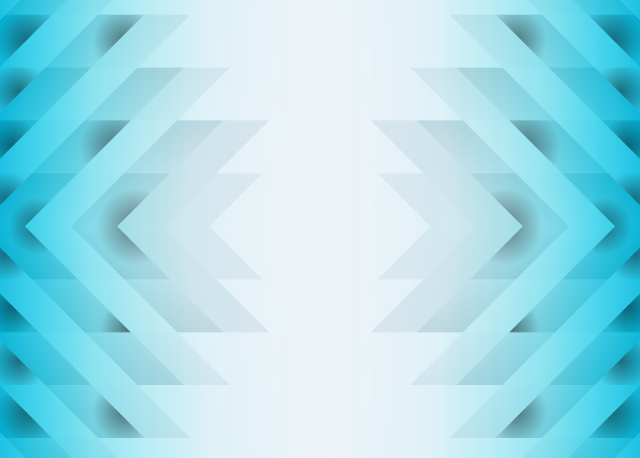
A WebGL 2 fragment shader for this background:

```glsl
#version 300 es
precision highp float;
// Mirrored cyan chevrons fading to a pale centre. Diagonal stripes are cut into
// horizontal rows, alternately light and muted, over a sideways colour ramp;
// soft round shadows are clipped by the stripe edges. Unit: canvas width.
uniform vec2 u_resolution;
out vec4 outColor;

#define CENTER_Y 0.362      // height of the chevron tips
#define ROW 0.0827          // row height
#define STRIPE 0.0721       // horizontal stripe width
#define FIRST_TIP 0.039     // tip of stripe number zero
#define MUTE vec3(0.13, 0.10, 0.09)
#define SHADOW 0.46
#define STREAKS 0.008
#define SAMPLES 3

// Colour stops: rgb and distance from the side edge
const vec4 RAMP[7] = vec4[7](
  vec4(0.13, 0.77, 0.90, 0.00), vec4(0.32, 0.85, 0.94, 0.07),
  vec4(0.56, 0.90, 0.95, 0.145), vec4(0.73, 0.925, 0.957, 0.23),
  vec4(0.87, 0.946, 0.970, 0.325), vec4(0.90, 0.950, 0.974, 0.405),
  vec4(0.925, 0.953, 0.968, 0.50));

// Shadows present above and below the middle: x, height, radius, stripe edge
const vec4 SHADES[6] = vec4[6](
  vec4(0.212, 0.0, 0.060, 2.0), vec4(0.058, 0.0, 0.045, 0.0),
  vec4(0.195, 0.289, 0.050, -2.0), vec4(0.045, 0.289, 0.050, -4.0),
  vec4(0.030, 0.210, 0.045, -3.0), vec4(0.020, 0.125, 0.045, -2.0));

float slope(float i) {
  return fract(sin(i * 91.7) * 437.5) * 2.0 - 1.0;
}

float gradientNoise(float x) {
  float i = floor(x), f = x - i;
  return mix(slope(i) * f, slope(i + 1.0) * (f - 1.0), f * f * (3.0 - 2.0 * f));
}

vec3 ramp(float x) {
  vec3 color = RAMP[0].rgb;
  for (int i = 1; i < 7; i++) {
    float t = (x - RAMP[i - 1].w) / (RAMP[i].w - RAMP[i - 1].w);
    color = mix(color, RAMP[i].rgb, clamp(t, 0.0, 1.0));
  }
  return color;
}

// Round shadow kept inside its row and left of its stripe edge
float shadow(vec2 q, float stripe, vec4 s) {
  float sameRow = 1.0 - step(0.5, abs(floor(q.y / ROW) - floor(s.y / ROW)));
  float inside = sameRow * (1.0 - step(s.w, stripe));
  return inside * clamp(1.0 - length(q - s.xy) / s.z, 0.0, 1.0);
}

// How strongly a stripe is greyed within a row
float muting(float n, float row, float f) {
  float outer = min(4.0, 5.0 - 2.0 * row);
  if (n >= outer) return 0.0;
  if (n > 2.5) return 0.4;
  if (n > 1.5) return 0.5;
  float fade = 0.5 + 0.5 * f;
  bool odd = mod(n, 2.0) > 0.5;
  return odd ? fade : (n > outer - 1.5 ? 0.45 : 0.15) * fade;
}

vec3 shade(vec2 p) {
  float up = p.y - CENTER_Y;
  vec2 q = vec2(min(p.x, 1.0 - p.x), abs(up));

  // Stripe and row of this point
  float along = q.x - q.y - FIRST_TIP;
  float stripe = along / STRIPE;
  float row = floor(q.y / ROW);

  // Ramp, paler around the central tips, with faint vertical streaks
  vec3 color = ramp(q.x + 0.15 * max(along, 0.0));
  color += STREAKS * gradientNoise(p.x * 60.0);
  color -= MUTE * muting(floor(stripe), row, fract(q.y / ROW));

  // Shadows; the one in the second row sits lower below the middle
  vec4 rowShade = up > 0.0 ? vec4(0.182, 0.124, 0.058, 0.0)
                           : vec4(0.202, 0.160, 0.045, 0.0);
  float dark = shadow(q, stripe, rowShade);
  dark = max(dark, shadow(q, stripe, vec4(0.01, 0.04, 0.045, -1.0)));
  for (int i = 0; i < 6; i++) dark = max(dark, shadow(q, stripe, SHADES[i]));
  return color * (1.0 - SHADOW * dark);
}

void main() {
  // Average a small grid of samples to smooth every edge
  vec3 sum = vec3(0.0);
  for (int i = 0; i < SAMPLES * SAMPLES; i++) {
    vec2 cell = vec2(i % SAMPLES, i / SAMPLES) + 0.5;
    vec2 offset = cell / float(SAMPLES) - 0.5;
    sum += shade((gl_FragCoord.xy + offset) / u_resolution.x);
  }
  outColor = vec4(sum / float(SAMPLES * SAMPLES), 1.0);
}
```
